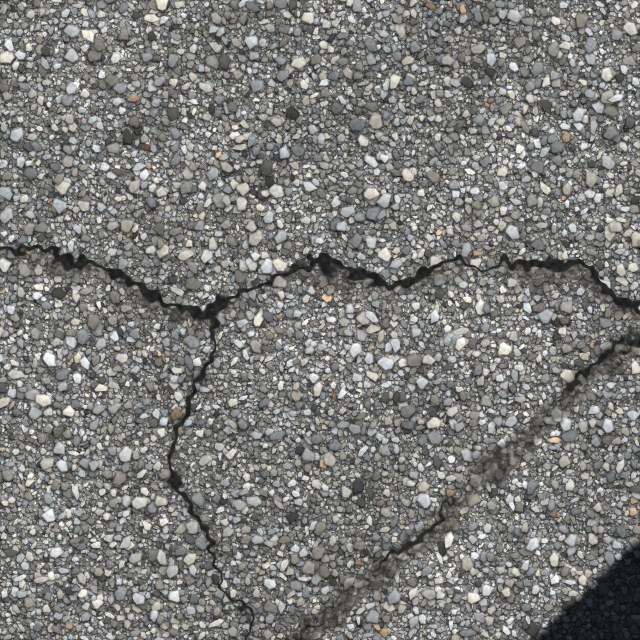
This texture is drawn by a WebGL 1 fragment shader. Its source:

```glsl
precision highp float;
// Weathered asphalt: packed angular gravel, branching cracks and a shaded corner.
uniform vec2 u_resolution;

vec3 hash3(vec2 p) {
  vec3 q = fract(p.xyx * vec3(0.1031, 0.1030, 0.0973));
  q += dot(q, q.yxz + 33.33);
  return fract((q.xxy + q.yzz) * q.zyx);
}

float noise(vec2 p) {
  vec2 i = floor(p), f = fract(p);
  f = f * f * (3.0 - 2.0 * f);
  return mix(mix(hash3(i).x, hash3(i + vec2(1, 0)).x, f.x),
             mix(hash3(i + vec2(0, 1)).x, hash3(i + vec2(1, 1)).x, f.x), f.y);
}

// Rounded irregular five-sided pebble, stretched along a random axis.
float pebble(vec2 q, float radius, vec3 seed) {
  float turn = seed.x * 6.2832, c = cos(turn), s = sin(turn);
  q = mat2(c, -s, s, c) * q;
  q.y *= 1.0 + 1.1 * seed.y * seed.y;
  float d = length(q) - radius * 1.12;
  for (int k = 0; k < 5; k++) {
    float n = float(k);
    float angle = n * 1.2566 + 0.7 * fract(seed.z * 7.0 + n * 0.618);
    float side = radius * (0.68 + 0.4 * fract(seed.y * 9.0 + n * 0.377));
    d = max(d, dot(q, vec2(cos(angle), sin(angle))) - side);
  }
  return d;
}

vec3 stoneColor(vec3 h) {
  float value = mix(0.46, 0.86, h.x);
  value *= h.y < 0.07 ? 0.55 : 1.0;
  vec3 tint = mix(vec3(0.975, 1.0, 1.015), vec3(1.025, 1.0, 0.945), smoothstep(0.2, 0.8, h.z));
  if (h.z > 0.992) tint = vec3(1.12, 0.96, 0.8);
  return value * tint;
}

// Paints one size of pebbles, with contact shadows, over the layer below.
vec3 gravel(vec3 col, vec2 p, float scale, float presence, float pixel) {
  vec2 light = vec2(0.35, 0.94), g = p * scale, cell = floor(g);
  float soft = pixel * scale;
  for (int j = -1; j <= 1; j++) {
    for (int i = -1; i <= 1; i++) {
      vec2 id = cell + vec2(float(i), float(j));
      vec3 a = hash3(id + scale * 3.0), b = hash3(id + scale * 5.0 + 71.0);
      if (b.z < presence) {
        vec2 q = g - id - 0.15 - 0.7 * a.xy;
        float radius = mix(0.34, 0.6, a.z);
        float d = pebble(q, radius, vec3(b.xy, a.z));
        float facing = dot(q, light) / radius;
        float shadow = exp(-8.0 * max(d, 0.0)) * clamp(0.3 - 0.36 * facing, 0.03, 0.65);
        vec3 stone = stoneColor(hash3(id + scale * 7.0 + 19.0));
        stone *= 1.0 + 0.13 * facing;
        stone *= mix(0.78, 1.0, smoothstep(0.0, 0.14, -d));
        stone *= 0.92 + 0.16 * noise(g * 5.0);
        col = mix(col * (1.0 - shadow), stone, smoothstep(soft, -soft, d));
      }
    }
  }
  return col;
}

// Height of the long crack that runs from left to right.
float mainCrack(float x) {
  float y = 0.607 - 0.03 * x;
  y -= 0.088 * max(0.0, 1.0 - abs(x - 0.3) / 0.19);
  y -= 0.035 * max(0.0, 1.0 - abs(x - 0.605) / 0.09);
  return y - 0.7 * max(0.0, x - 0.9);
}

// Sideways position of the thin branch that runs down from it.
float branchCrack(float y) {
  return 0.275 + 0.062 * smoothstep(0.33, 0.45, y) + 0.5 * max(0.0, 0.25 - y);
}

void main() {
  vec2 p = gl_FragCoord.xy / u_resolution.y;
  float pixel = 1.0 / u_resolution.y;

  // Grey binder, then pebbles from fine grit to large stones
  vec3 col = vec3(0.5, 0.5, 0.49) * (0.6 + 0.7 * noise(p * 210.0));
  for (int i = 0; i < 4; i++) {
    float n = float(i);
    col = gravel(col, p, floor(156.0 * pow(0.68, n)), 1.0 - 0.23 * n, pixel);
  }
  // Uneven wear: broad pale areas and small dirty blotches
  col *= 0.9 + 0.16 * noise(p * 4.0 + 3.0) + 0.16 * noise(p * 15.0 + 8.0);

  // Ragged coordinates break up the crack edges
  vec2 rag = vec2(noise(p * 28.0), noise(p * 28.0 + 40.0)) - 0.5;
  rag += 0.7 * vec2(noise(p * 85.0 + 9.0), noise(p * 85.0 + 60.0)) - 0.35;
  vec2 w = p + 0.025 * rag;
  float patchy = noise(p * 17.0 + 5.0), grit = noise(p * 160.0);
  float across = w.y - mainCrack(w.x);
  float branch = abs(w.x - branchCrack(w.y)) + max(0.0, w.y - 0.525);
  float seam = 0.68 * (w.x - 0.48 - 1.08 * w.y - 0.02 * (noise(p * 9.0) - 0.5));

  // Loose brown dirt beside the cracks
  float dirt = smoothstep(-0.045, -0.005, across) * smoothstep(0.006, 0.0, across) * patchy;
  dirt = max(dirt, 0.6 * smoothstep(0.02, 0.003, branch) * patchy);
  float seamEnd = smoothstep(0.5, 0.46, p.y);
  dirt = max(dirt, seamEnd * smoothstep(0.032, 0.008, abs(seam)) * (0.4 + 0.5 * patchy));
  vec3 soil = mix(vec3(0.15, 0.14, 0.13), vec3(0.56, 0.52, 0.48), grit * grit);
  col = mix(col, soil, 0.85 * dirt);

  // Open, shadowed gaps
  float gap = smoothstep(0.003, -0.002, abs(across) - 0.001 - 0.008 * patchy);
  gap = max(gap, smoothstep(0.003, -0.002, branch - 0.001 - 0.006 * patchy));
  float lip = abs(seam + 0.009) - 0.014 * (noise(p * 13.0 + 30.0) - 0.4);
  gap = max(gap, seamEnd * smoothstep(0.004, -0.002, lip));
  col = mix(col, vec3(0.08, 0.085, 0.085) + 0.08 * grit, 0.92 * gap);

  // Pale chalky spot and the cast shadow in the lower right corner
  float chalk = smoothstep(0.025, 0.005, length(w - vec2(0.712, 0.478)));
  col = mix(col, vec3(0.86, 0.88, 0.9), 0.8 * chalk * noise(p * 120.0));
  float shade = smoothstep(-0.008, 0.008, 0.68 * (p.x - 0.833 - 1.08 * p.y) + 0.008 * rag.x);
  col = mix(col, col * vec3(0.18, 0.2, 0.23) + 0.015, shade);

  gl_FragColor = vec4(clamp(col, 0.0, 1.0), 1.0);
}
```
